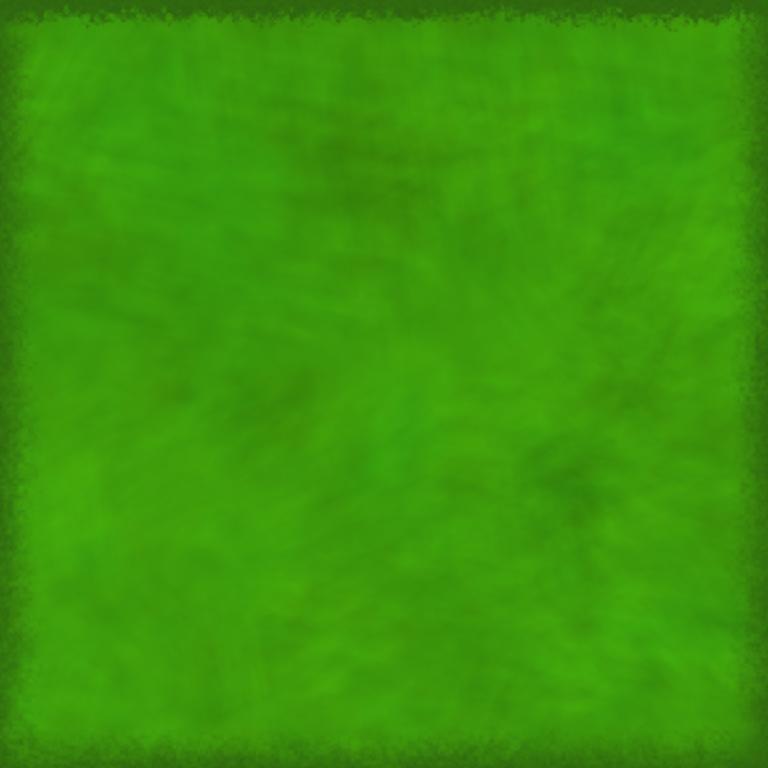
Reproduce this texture procedurally as a Shadertoy shader.

```glsl
const vec3 RIM_COLOR = vec3(0.185, 0.405, 0.055);
const vec3 FELT_COLOR = vec3(0.238, 0.598, 0.038);
const vec3 HUE_SHIFT = vec3(-0.042, 0.006, 0.016);
const float CLOUD_GAIN = 0.17;
const float FIBRE_GAIN = 0.12;
const float MOTTLE_GAIN = 0.13;
const float SIDE_FADE = 0.056;
const float TOP_FADE = 0.034;
const float RIM_ROUGHNESS = 0.022;

// Soft patches: centre, radius, brightness change
const vec4 PATCHES[11] = vec4[11](
    vec4(0.47, 0.78, 0.10, -0.07), vec4(0.74, 0.35, 0.06, -0.09),
    vec4(0.59, 0.14, 0.09, -0.08), vec4(0.79, 0.47, 0.08, -0.07),
    vec4(0.19, 0.62, 0.07, -0.05), vec4(0.36, 0.52, 0.09, -0.04),
    vec4(0.61, 0.67, 0.04, -0.06), vec4(0.93, 0.62, 0.08, 0.07),
    vec4(0.68, 0.56, 0.08, 0.06), vec4(0.10, 0.36, 0.12, 0.06),
    vec4(0.13, 0.12, 0.10, 0.06));

// Cooler green stains: centre, radius
const vec3 STAINS[6] = vec3[6](
    vec3(0.31, 0.71, 0.10), vec3(0.18, 0.84, 0.09), vec3(0.82, 0.82, 0.08),
    vec3(0.53, 0.45, 0.05), vec3(0.49, 0.38, 0.05), vec3(0.90, 0.18, 0.07));

float hash(vec2 p) {
    vec3 q = fract(vec3(p.xyx) * 0.1031);
    q += dot(q, q.yzx + 33.33);
    return fract((q.x + q.y) * q.z);
}

float noise(vec2 p) {
    vec2 cell = floor(p), f = fract(p);
    f = f * f * (3.0 - 2.0 * f);
    return mix(mix(hash(cell), hash(cell + vec2(1, 0)), f.x),
               mix(hash(cell + vec2(0, 1)), hash(cell + vec2(1, 1)), f.x), f.y);
}

// Fractal noise centred on zero
float fbm(vec2 p) {
    float sum = 0.0, gain = 0.5;
    for (int i = 0; i < 4; i++) {
        sum += gain * (noise(p) - 0.5);
        p = mat2(1.6, 1.2, -1.2, 1.6) * p + 17.3;
        gain *= 0.5;
    }
    return sum;
}

float falloff(vec2 offset, float radius) {
    return exp(-dot(offset, offset) / (radius * radius));
}

// Brushed creases in several directions, each shown in its own regions
float fibres(vec2 uv) {
    vec2 warped = uv + 0.025 * vec2(fbm(uv * 9.0), fbm(uv * 9.0 + 40.0));
    float sum = 0.0;
    for (int i = 0; i < 5; i++) {
        float layer = float(i);
        float angle = 0.45 + layer * 0.63;
        vec2 along = vec2(cos(angle), sin(angle));
        vec2 p = vec2(dot(warped, along), dot(warped, vec2(-along.y, along.x)));
        float region = smoothstep(0.42, 0.75, noise(uv * 5.0 + layer * 23.7));
        sum += region * fbm(p * vec2(11.0, 48.0) + layer * 71.0);
    }
    return sum;
}

// Coverage of the cloth inside its ragged dark rim
float clothMask(vec2 uv) {
    float rough = fbm(uv * 24.0) + 0.8 * (noise(uv * 150.0) - 0.5)
                + 0.5 * (noise(uv * 290.0) - 0.5);
    vec2 p = uv + RIM_ROUGHNESS * rough;
    float left = smoothstep(-0.022, SIDE_FADE, p.x);
    float right = smoothstep(-0.018, SIDE_FADE, 1.0 - p.x);
    float bottom = smoothstep(-0.018, SIDE_FADE, p.y);
    float top = smoothstep(0.010, TOP_FADE, 1.0 - p.y);
    float halo = 1.0 - 0.16 * exp(-min(min(uv.x, 1.0 - uv.x),
                                       min(uv.y, 1.0 - uv.y)) / 0.035);
    return left * right * bottom * top * halo;
}

void mainImage(out vec4 fragColor, in vec2 fragCoord) {
    vec2 uv = fragCoord / iResolution.xy;

    // Broad clouds and placed patches
    float tone = CLOUD_GAIN * fbm(uv * 6.0 + 5.0);
    for (int i = 0; i < 11; i++)
        tone += PATCHES[i].w * falloff(uv - PATCHES[i].xy, PATCHES[i].z);

    // Mottling and creases
    tone += MOTTLE_GAIN * fbm(uv * 26.0 + 90.0);
    tone += FIBRE_GAIN * fibres(uv);

    // Drift between warm and cool green
    float cool = 0.9 * fbm(uv * 10.0 + 130.0) + 0.6 * fbm(uv * 28.0 + 60.0);
    for (int i = 0; i < 6; i++)
        cool += 0.55 * falloff(uv - STAINS[i].xy, STAINS[i].z);

    vec3 cloth = FELT_COLOR * (1.01 + tone) + HUE_SHIFT * cool;
    vec3 rim = RIM_COLOR * (1.0 + 0.08 * (noise(uv * 200.0) - 0.5));
    fragColor = vec4(mix(rim, cloth, clothMask(uv)), 1.0);
}
```
